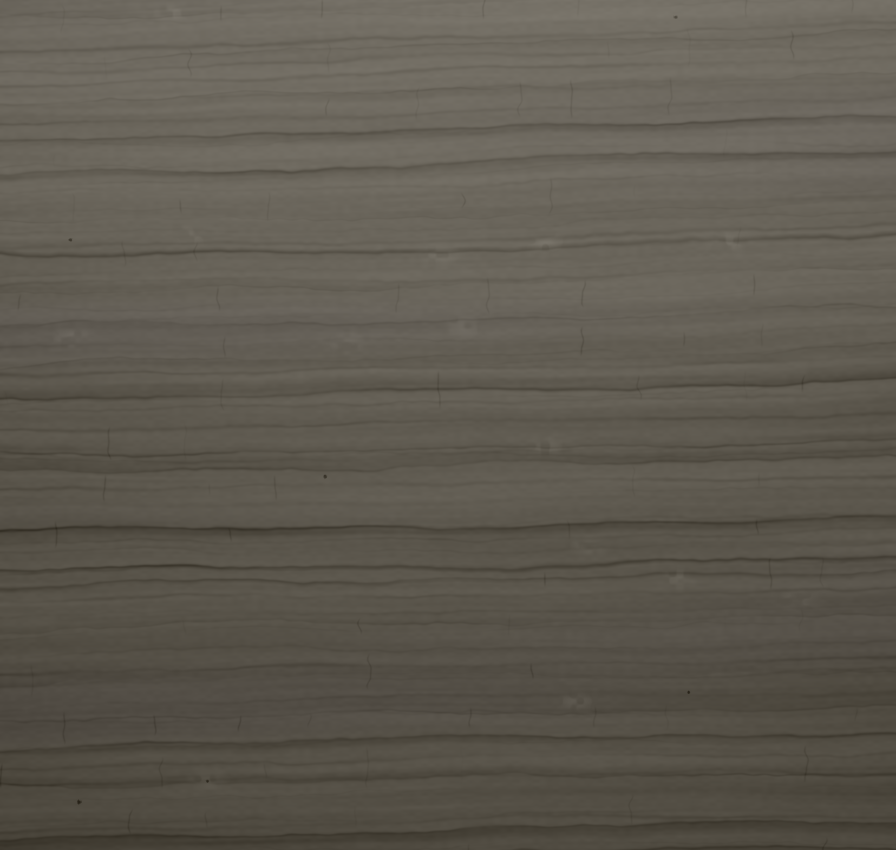
A Shadertoy shader for this texture:

```glsl
// Dark, honed limestone with thin, nearly level sedimentary beds.
// Stretched noise tones the beds, loops draw strong seams and broken hairlines,
// and jittered cells scatter fine upright cracks, pits and pale smudges.

const float LEVEL_BOTTOM = 0.312;                 // red level of the stone
const float LEVEL_TOP    = 0.462;
const vec3  WARM_SHIFT   = vec3(0.0, 0.019, 0.058);
const float SLOPE        = 0.022;                 // rise of the beds to the right
const float BED_CONTRAST = 0.088;
const float SEAM_COUNT   = 22.0;
const float SEAM_DEPTH   = 0.070;
const float SHADE_DEPTH  = 0.062;
const float HAIR_COUNT   = 46.0;
const float HAIR_DEPTH   = 0.040;
const float LINE_WIDTH   = 0.0016;
const float CRACK_DEPTH  = 0.045;
const float PIT_DEPTH    = 0.15;
const float GRAIN        = 0.014;
const vec2  CRACK_CELL   = vec2(0.105, 0.056);
const vec2  SPECK_CELL   = vec2(0.15, 0.13);

float hash(vec2 p) {
    vec3 q = fract(vec3(p.xyx) * 0.1031);
    q += dot(q, q.yzx + 33.33);
    return fract((q.x + q.y) * q.z);
}

float noise(vec2 p) {
    vec2 i = floor(p), f = fract(p);
    f = f * f * (3.0 - 2.0 * f);
    return mix(mix(hash(i), hash(i + vec2(1, 0)), f.x),
               mix(hash(i + vec2(0, 1)), hash(i + vec2(1, 1)), f.x), f.y);
}

float bell(float d, float w) { return exp(-d * d / (w * w)); }

// Height within the strata: tilt and layered sines bend the beds together.
float strataHeight(vec2 p) {
    float bend = 0.0040 * sin(3.1 * p.x + 5.0 * p.y)
               + 0.0018 * sin(8.3 * p.x + 17.0 * p.y + 1.0)
               + 0.0009 * sin(21.0 * p.x + 31.0 * p.y);
    return p.y - SLOPE * p.x - bend;
}

// Soft bands, from broad beds to hairline laminae.
float bedTone(float x, float s) {
    s += 0.003 * (noise(vec2(x * 11.0, s * 25.0)) - 0.5);
    return 0.30 * noise(vec2(x * 0.8, s * 22.0))
         + 0.32 * noise(vec2(x * 1.5 + 7.0, s * 58.0))
         + 0.24 * noise(vec2(x * 2.6 + 13.0, s * 140.0))
         + 0.14 * noise(vec2(x * 6.0 + 29.0, s * 270.0)) - 0.5;
}

// Ragged seams; strong ones carry a dark band on one side, weak ones break up.
float seams(float x, float s, float px, float count, float seed, float lineDepth, float shadeDepth) {
    float dark = 0.0;
    for (float i = -1.0; i < count; i++) {
        float id = i + seed;
        float power = hash(vec2(id, 3.0));
        float strength = mix(0.25, 1.0, power * power);
        float rough = mix(0.010, 0.005, power);
        float ragged = noise(vec2(x * 7.0, id * 7.0)) + 0.5 * noise(vec2(x * 23.0, id * 11.0))
                     + 0.25 * noise(vec2(x * 70.0, id * 13.0)) - 0.87;
        float d = s - (i + 0.1 + 0.8 * hash(vec2(id, 9.0))) / count - rough * ragged;
        float broken = smoothstep(0.2, 0.75, noise(vec2(x * 6.0, id * 5.0)));
        float fade = mix(broken, 0.65 + 0.45 * broken, power);
        float width = LINE_WIDTH * (0.65 + power * (0.4 + noise(vec2(x * 14.0, id * 19.0))));
        float line = bell(d, max(width, 0.65 * px));
        float side = hash(vec2(id, 17.0)) < 0.5 ? -1.0 : 1.0;
        float reach = mix(0.004, 0.015, hash(vec2(id, 21.0)));
        float shade = smoothstep(-0.002, 0.001, d * side)
                    * (1.0 - smoothstep(0.4 * reach, 1.5 * reach, abs(d)));
        shade *= 0.45 + 0.75 * noise(vec2(x * 4.0, s * 230.0));
        dark += strength * (lineDepth * fade * line + shadeDepth * shade);
    }
    return dark;
}

// Faint upright cracks, at most one in each cell of a bed.
float cracks(float x, float s, float px) {
    float row = floor(s / CRACK_CELL.y);
    float u = x + CRACK_CELL.x * hash(vec2(row + 40.0, 2.0));
    vec2 cell = vec2(u, s) / CRACK_CELL;
    vec2 id = floor(cell) + 40.0;
    float wander = 0.05 * (noise(vec2(s * 90.0, id.x * 3.0)) - 0.5);
    float d = (fract(cell.x) - 0.2 - 0.6 * hash(id) - wander) * CRACK_CELL.x;
    float halfLength = mix(0.12, 0.42, hash(id + 31.0));
    float span = 1.0 - smoothstep(halfLength - 0.08, halfLength + 0.05, abs(fract(cell.y) - 0.5));
    return smoothstep(0.5, 1.0, hash(id + 57.0)) * span * bell(d, max(0.0012, 0.65 * px));
}

// Scattered marks: x holds dark pits, y holds ragged pale smudges.
vec2 specks(vec2 p, float px) {
    vec2 id = floor(p / SPECK_CELL) + 11.0;
    vec2 spot = 0.25 + 0.5 * vec2(hash(id), hash(id + 71.0));
    vec2 d = (fract(p / SPECK_CELL) - spot) * SPECK_CELL;
    float radius = mix(0.001, 0.0026, hash(id + 23.0));
    float rim = length(d) + 0.0015 * (noise(p * 500.0) - 0.5);
    float pit = step(0.86, hash(id + 5.0)) * (1.0 - smoothstep(radius - px, radius + px, rim));
    float smudge = step(0.82, hash(id + 83.0)) * bell(length(d * vec2(0.7, 1.4)), 0.013)
                 * smoothstep(0.3, 0.7, noise(p * 120.0));
    return vec2(pit, smudge);
}

void mainImage(out vec4 fragColor, in vec2 fragCoord) {
    float px = 1.0 / iResolution.y;
    vec2 p = fragCoord * px;
    float s = strataHeight(p);
    float offset = fragCoord.x / iResolution.x - 0.55;

    // Light falls off towards the foot and the side edges.
    float level = mix(LEVEL_BOTTOM, LEVEL_TOP, p.y) - 0.09 * offset * offset;

    // Beds, seams, small flaws and grain.
    level += BED_CONTRAST * bedTone(p.x, s);
    level -= seams(p.x, s, px, SEAM_COUNT, 5.0, SEAM_DEPTH, SHADE_DEPTH);
    level -= seams(p.x, s, px, HAIR_COUNT, 90.0, HAIR_DEPTH, 0.0);
    level -= CRACK_DEPTH * cracks(p.x, s, px);
    vec2 marks = specks(p, px);
    level += 0.04 * marks.y - PIT_DEPTH * marks.x;
    level += GRAIN * (noise(p * vec2(130.0, 260.0)) - 0.5);

    // Some beds lean slightly towards a cooler grey.
    float cool = smoothstep(0.5, 0.9, noise(vec2(p.x * 0.7, s * 13.0 + 4.0)));
    vec3 color = vec3(level) - WARM_SHIFT + cool * vec3(0.0, -0.001, 0.007);
    fragColor = vec4(clamp(color, 0.0, 1.0), 1.0);
}
```
